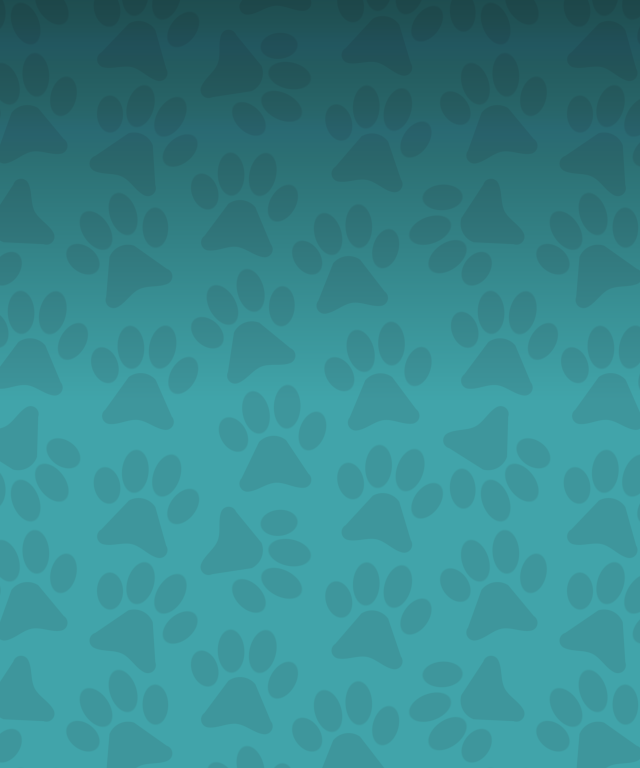
Write a WebGL 2 fragment shader that draws this pattern.

```glsl
#version 300 es
precision highp float;
// Tone-on-tone paw prints on teal, darkened by a vertical fade from the top.
// A 4 x 4 staggered grid of prints forms one repeating tile; each print is
// nudged and turned, then built from ellipse toes and a tapered-capsule pad.

#define UNITS 768.0                  // design units in the canvas height
#define CELL vec2(117.5, 119.25)     // grid step of the prints
#define GRID_START vec2(21.0, 100.0) // first print, from the top left
#define STAGGER 48.75                // downward shift of odd columns
#define FADE_END 400.0               // depth at which the shade ends
#define FADE_DEPTH 0.53              // shade strength at the top edge
#define BAND_TINT 0.022              // faint blue banding in the shade
#define GROUND_COLOR vec3(0.253, 0.645, 0.665)
#define PAW_COLOR vec3(0.243, 0.588, 0.612)

uniform vec2 u_resolution;
out vec4 fragColor;

// Variation inside one tile, indexed [column][row]
const mat4 NUDGE_X = mat4(6, -18, 11, 0,   3, 0, -13, 4,
                          -6, -14, -6, 18, 12, 1, -25, 7);
const mat4 NUDGE_Y = mat4(17, 7, 12, 0,    4, -3, -11, -2,
                          -23, -7, -5, -10, -1, -3, 0, -2);
const mat4 TURN = mat4(-10, -117, 7, 152,  14, 26, -25, 6,
                       111, 7, -21, -4,    13, 11, -8, -7);

// Ellipse leaning clockwise by a number of degrees
float toe(vec2 p, vec2 center, vec2 radii, float lean) {
    float a = radians(lean), c = cos(a), s = sin(a);
    vec2 q = p - center;
    q = vec2(c * q.x - s * q.y, s * q.x + c * q.y);
    return (length(q / radii) - 1.0) * radii.x;
}

// Rounded triangular heel pad with a shallow notch below
float pad(vec2 p) {
    const vec2 crown = vec2(0.0, -8.0), corner = vec2(28.0, -34.0);
    vec2 q = vec2(abs(p.x), p.y) - crown;
    vec2 axis = corner - crown;
    float h = clamp(dot(q, axis) / dot(axis, axis), 0.0, 1.0);
    float side = length(q - axis * h) - mix(20.0, 8.0, h);
    float belowAxis = dot(q, normalize(vec2(-axis.y, axis.x)));
    float notch = -35.0 - 7.0 * smoothstep(0.0, corner.x, q.x);
    float fill = max(max(belowAxis, q.x - corner.x), notch - p.y);
    return min(side, fill);
}

// Whole print, pointing up the positive y axis
float paw(vec2 p) {
    float d = pad(p + vec2(1.0, 0.0));
    d = min(d, toe(p, vec2(-39.5, 16.0), vec2(13.0, 18.5), -27.0));
    d = min(d, toe(p, vec2(-15.5, 36.5), vec2(13.3, 21.5), -9.0));
    d = min(d, toe(p, vec2(16.0, 40.0), vec2(13.3, 21.8), 6.0));
    return min(d, toe(p, vec2(39.5, 14.0), vec2(12.8, 20.0), 24.0));
}

// Nearest print among the neighbouring cells; p runs downward
float pawField(vec2 p) {
    float d = 1e3;
    float nearColumn = round((p.x - GRID_START.x) / CELL.x);
    for (int i = -1; i <= 1; i++) {
        float column = nearColumn + float(i);
        float top = GRID_START.y + STAGGER * mod(column, 2.0);
        float nearRow = round((p.y - top) / CELL.y);
        int ci = int(mod(column, 4.0));
        for (int j = -1; j <= 1; j++) {
            float row = nearRow + float(j);
            // Odd columns hold their first row one step higher
            int ri = int(mod(row + mod(column, 2.0), 4.0));
            vec2 center = vec2(GRID_START.x, top) + CELL * vec2(column, row);
            center += vec2(NUDGE_X[ci][ri], NUDGE_Y[ci][ri]);
            float a = radians(TURN[ci][ri]), c = cos(a), s = sin(a);
            vec2 q = p - center;
            d = min(d, paw(vec2(c * q.x + s * q.y, s * q.x - c * q.y)));
        }
    }
    return d;
}

void main() {
    float pixel = UNITS / u_resolution.y;
    vec2 p = vec2(gl_FragCoord.x, u_resolution.y - gl_FragCoord.y) * pixel;

    // Prints with smooth edges
    float cover = 1.0 - smoothstep(-0.8 * pixel, 0.8 * pixel, pawField(p));
    vec3 color = mix(GROUND_COLOR, PAW_COLOR, cover);

    // Top shade, with soft blue bands in its dark part
    color *= 1.0 - FADE_DEPTH * max(0.0, 1.0 - p.y / FADE_END);
    float band = pow(0.5 + 0.5 * cos((p.y - 45.0) * 6.2832 / 87.0), 3.0);
    color.b += BAND_TINT * band * (1.0 - smoothstep(140.0, 220.0, p.y));

    fragColor = vec4(color, 1.0);
}
```
